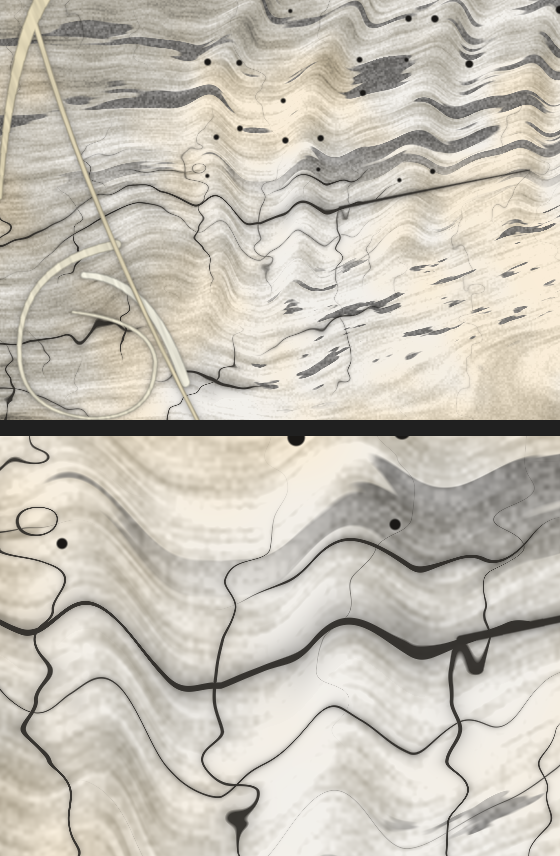
Top: the whole. Bottom: its middle third, enlarged.
This texture is drawn by a WebGL 1 fragment shader. Its source:

```glsl
precision highp float;
// Weathered driftwood: rippled grain, grey stains, cracks, worm holes, dry grass.
uniform vec2 u_resolution;

const vec3 CRACK = vec3(0.17, 0.16, 0.145);
const vec3 DARK_WOOD = vec3(0.23, 0.22, 0.20);
const vec3 MID_WOOD = vec3(0.66, 0.64, 0.59);
const vec3 PALE_WOOD = vec3(0.95, 0.94, 0.92);
const vec3 STAIN = vec3(0.41, 0.405, 0.40);
const vec3 WARM_TINT = vec3(1.03, 0.99, 0.92);
const vec3 STRAW = vec3(0.86, 0.82, 0.70);
const vec3 BLADE = vec3(0.93, 0.92, 0.86);
const float BASE_TONE = 0.79;
const float FIBRE_CONTRAST = 0.32;
const float RIPPLE_HEIGHT = 0.024;
const float HOLE_GRID = 11.0;
const float HOLE_SHARE = 0.36;
const int CURVE_STEPS = 12;

float hash(vec2 p) {
  vec3 q = fract(p.xyx * 0.1031);
  q += dot(q, q.yzx + 33.33);
  return fract((q.x + q.y) * q.z);
}

float noise(vec2 p) {
  vec2 i = floor(p), f = fract(p);
  f *= f * (3.0 - 2.0 * f);
  return mix(mix(hash(i), hash(i + vec2(1, 0)), f.x),
             mix(hash(i + vec2(0, 1)), hash(i + 1.0), f.x), f.y);
}

float fbm(vec2 p) {
  return 0.55 * noise(p) + 0.3 * noise(p * 2.1 + 7.3) + 0.15 * noise(p * 4.3 + 19.1);
}

float bump(float x, float center, float width) {
  float d = (x - center) / width;
  return exp(-d * d);
}

// Height above the smooth lower right of the trunk
float aboveSlope(vec2 p) {
  return p.y - 0.16 - 0.33 * (p.x - 0.55);
}

// Vertical displacement that bends the grain
float grainBend(vec2 p) {
  float ripple = smoothstep(0.0, 0.16, aboveSlope(p)) * smoothstep(0.22, 0.6, p.x);
  float phase = 4.0 * noise(p * 2.6) - 4.0 * p.y;
  float waves = sin(p.x * 27.0 + phase) + 0.4 * sin(p.x * 51.0 + 2.0 * phase);
  float rise = 0.32 * max(p.x - 0.62, 0.0) * smoothstep(-0.05, 0.2, p.y) * (1.0 - smoothstep(0.42, 0.95, p.y));
  float arch = 0.09 * bump(p.x, 0.42, 0.17) * bump(p.y, 0.42, 0.3);
  return RIPPLE_HEIGHT * ripple * waves + rise + arch + 0.05 * (fbm(p * 3.0 + 4.0) - 0.5);
}

// Broken cracks along q.x: x = sharp core, y = soft shade
vec2 cracks(vec2 q, float rows, float widest, float pixel) {
  float row = q.y * rows + 1.7 * noise(q * vec2(4, 3)) + 0.45 * noise(q * 26.0);
  float id = floor(row);
  float d = abs(fract(row) - 0.5) / rows;
  float w = widest * smoothstep(0.42, 0.9, noise(vec2(q.x * 4.5 + id * 17.3, id * 5.1)));
  float core = clamp((w - d) / pixel + 0.5, 0.0, 1.0) * smoothstep(0.0, pixel, w);
  return vec2(core, exp(-d / (3.5 * w + 0.0005)) * smoothstep(0.0, 0.001, w));
}

// Signed distance to a tapered quadratic curve
float strand(vec2 p, vec2 a, vec2 b, vec2 c, float w0, float w1) {
  float best = 9.0;
  vec2 from = a;
  for (int i = 1; i <= CURVE_STEPS; i++) {
    float t = float(i) / float(CURVE_STEPS);
    vec2 to = mix(mix(a, b, t), mix(b, c, t), t), e = to - from;
    float h = clamp(dot(p - from, e) / dot(e, e), 0.0, 1.0);
    best = min(best, length(p - from - e * h) - mix(w0, w1, t));
    from = to;
  }
  return best;
}

vec3 layGrass(vec3 under, float d, vec3 tint, float streak, float pixel) {
  under *= 1.0 - 0.2 * exp(-max(d, 0.0) * 160.0);
  vec3 lit = tint * (0.69 + 0.24 * smoothstep(0.0, 0.005, -d) + 0.14 * streak);
  return mix(lit, under, smoothstep(-pixel, pixel, d));
}

void main() {
  vec2 p = gl_FragCoord.xy / u_resolution.y;
  float pixel = 1.0 / u_resolution.y;
  float bend = grainBend(p);
  vec2 g = vec2(p.x, p.y - bend);
  float slope = (grainBend(p + vec2(0.008, 0)) - bend) / 0.008;
  float above = aboveSlope(p);

  // Wood: broad light, folds, fibres and grit
  float fibre = 0.8 * noise(g * vec2(4, 38)) + 0.7 * noise(g * vec2(9, 100)) + 0.6 * noise(g * vec2(22, 210)) - 1.05;
  float grit = noise(p * 230.0) - 0.5;
  float tone = BASE_TONE + 0.45 * (fbm(p * 3.2) - 0.5) + FIBRE_CONTRAST * fibre + 0.16 * grit;
  tone += 0.13 * clamp(slope, -1.2, 1.2) + 0.08 * bump(above, -0.1, 0.25);
  tone -= 0.2 - 0.2 * smoothstep(0.0, 0.6, p.x) + 0.07 * smoothstep(0.75, 1.0, p.y);
  tone = 2.0 * clamp(tone, 0.0, 1.0);
  vec3 color = mix(mix(DARK_WOOD, MID_WOOD, min(tone, 1.0)), PALE_WOOD, max(tone - 1.0, 0.0));
  color *= mix(vec3(1), WARM_TINT, smoothstep(0.4, 0.75, fbm(p * 4.0 + 31.0)));

  // Grey stains: long streaks above, short flecks at lower right
  float streaks = fbm(g * vec2(4.5, 27) + 11.0) + 0.25 * bump(p.x, 0.76, 0.13) * bump(g.y, 0.62, 0.035);
  float zone = smoothstep(0.5, 0.75, p.x) * bump(above, -0.03, 0.13);
  float flecks = smoothstep(0.69, 0.75, fbm(g * vec2(13, 62)) + 0.12 * zone - 0.07) * smoothstep(0.1, 0.4, zone);
  float stain = max(flecks, smoothstep(0.5, 0.68, p.y) * smoothstep(0.61, 0.66, streaks));
  color = mix(color, STAIN * (1.0 + 0.5 * grit + 0.2 * fibre), 0.85 * stain);

  // Cracks with and across the grain, and one long split
  float region = (1.0 - smoothstep(0.5, 0.68, p.y)) * (1.0 - smoothstep(0.75, 1.0, p.x));
  vec2 along = cracks(g, 13.0, 0.0042 * region, pixel);
  vec2 across = cracks(vec2(p.y * 1.6, p.x + 0.3 * bend) + 3.0, 9.0, 0.0006 + 0.0019 * region, pixel);
  float split = strand(p, vec2(0.81, 0.505), vec2(1.0, 0.545), vec2(1.26, 0.595), 0.0035, 0.0005);
  float core = max(max(along.x, across.x), 1.0 - smoothstep(-pixel, pixel, split));
  float shade = max(max(along.y, 0.6 * across.y), exp(-max(split, 0.0) * 180.0));
  color = mix(color * (1.0 - 0.4 * shade), CRACK, 0.9 * core);

  // Worm holes
  vec2 cell = floor(p * HOLE_GRID);
  vec2 center = (cell + 0.25 + 0.5 * vec2(hash(cell + 3.7), hash(cell + 9.2))) / HOLE_GRID;
  float hole = length(p - center) - mix(0.004, 0.009, hash(cell + 21.0));
  float present = step(hash(cell + 5.5), HOLE_SHARE) * step(0.57, center.y) * step(0.35, center.x);
  color = mix(color, CRACK * 0.6, present * (1.0 - smoothstep(-pixel, 1.5 * pixel, hole)));

  // Dry grass: curled ribbon, blade, leaf and long straw
  vec2 left = vec2(0.047, 0.14), low = vec2(0.21, 0.004), right = vec2(0.37, 0.14);
  float ribbon = strand(p, vec2(0.278, 0.418), vec2(0.03, 0.37), left, 0.012, 0.006);
  ribbon = min(ribbon, strand(p, left, vec2(0.06, 0.02), low, 0.006, 0.004));
  ribbon = min(ribbon, strand(p, low, vec2(0.37, 0), right, 0.004, 0.006));
  ribbon = min(ribbon, strand(p, right, vec2(0.36, 0.235), vec2(0.174, 0.257), 0.006, 0.004));
  float blade = strand(p, vec2(0.2, 0.345), vec2(0.36, 0.34), vec2(0.44, 0.09), 0.008, 0.013);
  float leaf = strand(p, vec2(0.11, 1.02), vec2(0.02, 0.87), vec2(0, 0.53), 0.02, 0.006);
  float straw = strand(p, vec2(0.078, 0.965), vec2(0.2, 0.52), vec2(0.475, -0.01), 0.007, 0.005);
  float streak = noise(vec2(p.x * 150.0 + p.y * 60.0, p.y * 14.0));
  color = layGrass(color, ribbon, mix(STRAW, BLADE, 0.6), streak, pixel);
  color = layGrass(color, blade, BLADE, streak, pixel);
  color = layGrass(color, min(leaf, straw), STRAW, streak, pixel);
  gl_FragColor = vec4(color, 1);
}
```
